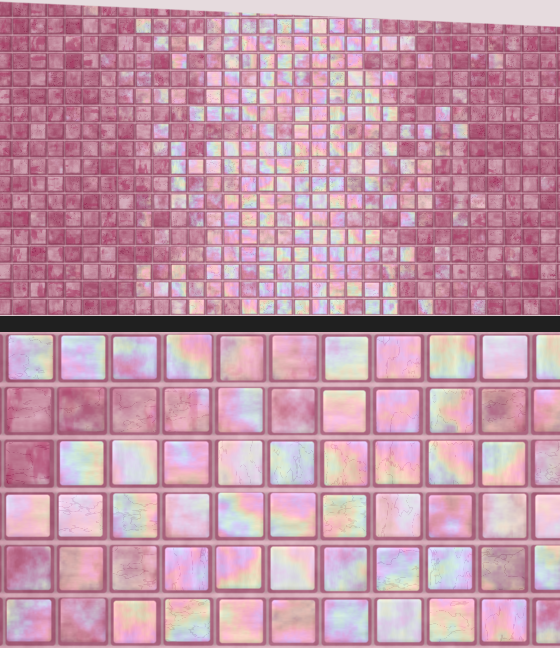
Top: the whole. Bottom: its middle third, enlarged.
Write a Shadertoy shader that draws this pattern.

```glsl
float hash(vec2 p) {
    vec3 q = fract(vec3(p.xyx) * 0.1031);
    q += dot(q, q.yzx + 33.33);
    return fract((q.x + q.y) * q.z);
}

float noise(vec2 p) {
    vec2 i = floor(p), f = fract(p);
    f = f * f * (3.0 - 2.0 * f);
    return mix(mix(hash(i), hash(i + vec2(1, 0)), f.x),
               mix(hash(i + vec2(0, 1)), hash(i + vec2(1, 1)), f.x), f.y);
}

float fbm(vec2 p) {
    float sum = 0.0, amp = 0.55;
    for (int i = 0; i < 4; i++) {
        sum += amp * noise(p);
        p = p * 2.1 + 17.3;
        amp *= 0.5;
    }
    return sum;
}

float roundedBox(vec2 p, vec2 halfSize, float radius) {
    vec2 d = abs(p) - halfSize + radius;
    return length(max(d, 0.0)) + min(max(d.x, d.y), 0.0) - radius;
}

// Pastel interference colours of a thin film
vec3 filmColor(float phase) {
    return vec3(0.89, 0.82, 0.86) + vec3(0.10, 0.12, 0.12) * cos(6.2832 * (phase + vec3(0.0, 0.36, 0.64)));
}

void mainImage(out vec4 fragColor, in vec2 fragCoord) {
    // One unit is one tile: 18 rows, 32 columns on a 16:9 canvas
    vec2 pos = fragCoord / iResolution.y * 18.0;
    float aa = 18.0 / iResolution.y;
    float across = fragCoord.x / iResolution.x;

    // Grid with slightly uneven rows
    vec2 grid = pos + vec2(0.3, 0.0);
    grid.x += 0.05 * (hash(vec2(floor(grid.y), 91.0)) - 0.5);
    vec2 id = floor(grid);
    vec2 local = fract(grid) - 0.5;
    vec2 jitter = vec2(hash(id + 3.1), hash(id + 8.7)) - 0.5;
    float tone = hash(id + 21.0);
    float shine = hash(id + 47.0);
    vec2 seed = id * 7.31;

    // Light falls on a broad band right of the middle
    float glow = exp(-pow((across - 0.53) / 0.25, 2.0));

    // Grout, brightest along the horizontal joints
    float grain = fbm(pos * 5.0);
    vec3 grout = mix(vec3(0.70, 0.47, 0.55), vec3(0.87, 0.73, 0.77), 0.45 * grain + 0.5 * glow);
    float joint = smoothstep(0.42, 0.49, abs(local.y));
    vec3 col = mix(grout * 0.88, grout + 0.04, joint);

    // Deep glass sides, seen on the flank facing the middle
    float sideDist = roundedBox(local, vec2(0.475, 0.455), 0.06);
    vec3 side = mix(vec3(0.55, 0.25, 0.36), vec3(0.72, 0.46, 0.56), 0.55 * glow + 0.5 * grain - 0.1);
    col = mix(col, side, 1.0 - smoothstep(-aa, aa, sideDist));

    // Face of the tile
    vec2 faceShift = vec2((across - 0.53) * 0.07, 0.012) + jitter * 0.035;
    vec2 face = local - faceShift;
    float faceDist = roundedBox(face, vec2(0.415, 0.41) + jitter.yx * 0.025, 0.055);

    // Streaked pink glass, the grain running either way
    vec2 along = hash(id + 65.0) < 0.5 ? face : face.yx;
    float streak = fbm(along * vec2(2.0, 7.0) + seed);
    float cloud = fbm(face * 2.6 + seed + 40.0);
    float pale = clamp(0.12 + 0.75 * tone + 0.9 * (cloud - 0.5) + 0.5 * (streak - 0.5), 0.0, 1.0);
    vec3 glass = mix(vec3(0.64, 0.31, 0.43), vec3(0.81, 0.63, 0.69), pale);
    float stain = smoothstep(0.58, 0.78, fbm(along * vec2(3.0, 1.5) + seed + 80.0));
    glass = mix(glass, vec3(0.66, 0.22, 0.39), 0.6 * stain);
    glass += 0.06 * glow;

    // Iridescent sheen varies from tile to tile
    float sheen = smoothstep(0.25, 0.75, glow * 0.85 + 0.65 * (shine - 0.5) + 0.35 * (cloud - 0.5));
    sheen = max(sheen, 0.8 * step(0.95, shine) * smoothstep(0.02, 0.3, glow));
    float phase = hash(id + 12.0) + dot(face, vec2(0.5, 0.35) * (jitter * 2.5 + 0.4)) + 0.9 * (cloud - 0.5);
    vec3 film = filmColor(phase) + 0.14 * (streak - 0.5);
    film = mix(film, vec3(0.97, 0.93, 0.91), 0.55 * smoothstep(0.6, 1.0, hash(id + 33.0)));
    glass = mix(glass, film, 0.88 * sheen);

    // Fine creases and bevelled rim
    float crease = 1.0 - smoothstep(0.0, 0.025, abs(fbm(along * vec2(2.0, 4.0) + seed + 9.0) - 0.5));
    glass -= vec3(0.06, 0.09, 0.07) * crease * step(0.55, hash(id + 77.0));
    float rim = smoothstep(-0.09, 0.0, faceDist);
    glass += rim * mix(-0.07, 0.06, smoothstep(-0.3, 0.4, face.y - face.x * 0.4));
    col = mix(col, glass, 1.0 - smoothstep(-aa, aa, faceDist));

    // Pale backing at the worn upper left corner and lower border
    float corner = pos.y - 17.9 + 0.045 * pos.x;
    float border = max(corner, 0.05 - pos.y);
    col = mix(col, vec3(0.90, 0.86, 0.87), smoothstep(-aa, aa, border));

    fragColor = vec4(clamp(col, 0.0, 1.0), 1.0);
}
```
